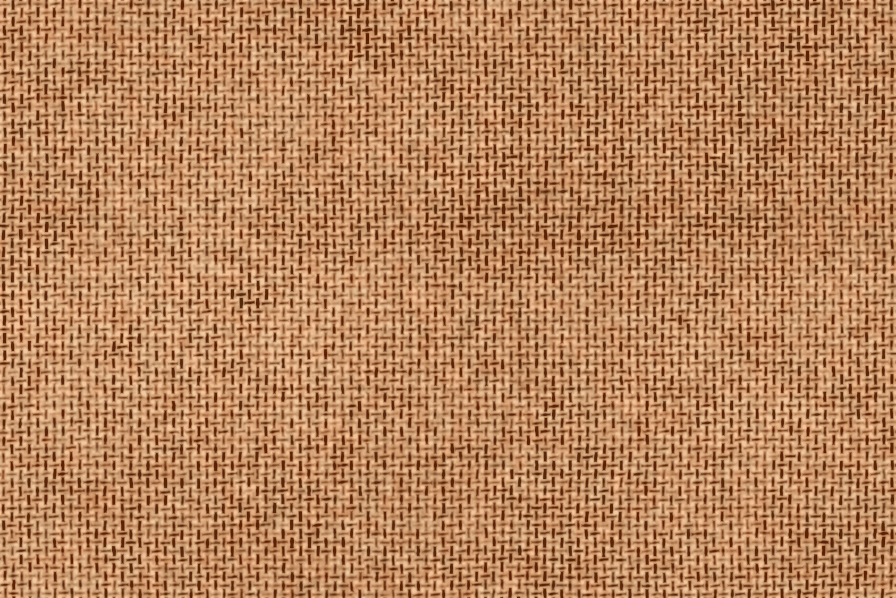
Give the GLSL for this texture, as a WebGL 1 fragment shader.

```glsl
precision highp float;
// Woven-textured tan board: a checkerboard of cells carries dark upright slits
// and softer level grooves in turn, which leaves rounded pale pads between them.
// Layered value noise adds grain, uneven pressing, stains and a few dark slits.

uniform vec2 u_resolution;

#define CELLS vec2(106.0, 70.0)      // two cells per repeat, across and down
#define SLIT_HALF vec2(0.15, 0.56)   // half size of an upright slit, in cells
#define GROOVE_HALF vec2(0.58, 0.13) // half size of a level groove, in cells
#define SLIT_DEPTH 0.70
#define GROOVE_DEPTH 0.44
#define PAD_TONE 0.73
#define PAD_RELIEF 0.09
#define GRAIN 0.55
#define STAIN 0.22
#define DARK vec3(0.35, 0.14, 0.03)
#define TAN vec3(0.74, 0.53, 0.36)
#define PALE vec3(0.95, 0.78, 0.62)

float hash(vec2 p) {
  vec3 q = fract(p.xyx * vec3(0.1031, 0.1030, 0.0973));
  q += dot(q, q.yzx + 33.33);
  return fract((q.x + q.y) * q.z);
}

float noise(vec2 p) {
  vec2 i = floor(p);
  vec2 f = fract(p);
  f = f * f * (3.0 - 2.0 * f);
  return mix(mix(hash(i), hash(i + vec2(1.0, 0.0)), f.x),
             mix(hash(i + vec2(0.0, 1.0)), hash(i + vec2(1.0, 1.0)), f.x), f.y);
}

float fbm(vec2 p) {
  float sum = 0.0;
  float gain = 0.5;
  for (int k = 0; k < 4; k++) {
    sum += gain * noise(p);
    p = p * 2.03 + 17.3;
    gain *= 0.5;
  }
  return sum;
}

// Soft coverage of a slightly rounded bar centred at the origin
float bar(vec2 p, vec2 halfSize, float soft) {
  vec2 d = abs(p) - halfSize;
  float dist = length(max(d, 0.0)) + min(max(d.x, d.y), 0.0);
  return 1.0 - smoothstep(-soft, soft, dist);
}

// Depth of the pressed weave; neighbours are visited since bars overlap cells
float weave(vec2 p, float soft) {
  vec2 base = floor(p);
  float depth = 0.0;
  for (int y = -1; y <= 1; y++) {
    for (int x = -1; x <= 1; x++) {
      vec2 id = base + vec2(float(x), float(y));
      float wear = hash(id + 41.0);
      vec2 jitter = vec2(hash(id + 7.0), hash(id + 83.0)) - 0.5;
      vec2 q = p - id - 0.5 - 0.10 * jitter;
      float tilt = 0.14 * (hash(id + 129.0) - 0.5);
      if (mod(id.x + id.y, 2.0) < 0.5) {
        q.x += tilt * q.y;
        depth = max(depth, SLIT_DEPTH * mix(0.6, 1.25, wear) * bar(q, SLIT_HALF, soft));
      } else {
        q.y += (tilt - 0.08) * q.x;
        depth = max(depth, GROOVE_DEPTH * mix(0.5, 1.3, wear) * bar(q, GROOVE_HALF, soft));
      }
    }
  }
  return depth;
}

void main() {
  vec2 uv = gl_FragCoord.xy / u_resolution;
  vec2 cell = uv * CELLS;
  vec2 cellsPerPixel = CELLS / u_resolution;
  float soft = 0.11 + 0.5 * max(cellsPerPixel.x, cellsPerPixel.y);

  // Uneven pressing bends the rows very slightly
  vec2 bend = vec2(noise(cell * 0.1), noise(cell * 0.1 + 57.0)) - 0.5;
  vec2 p = cell + 0.25 * bend + 200.0;
  float pressure = mix(0.85, 1.2, noise(cell * 0.09 + 31.0));

  // A few clusters are pressed through to charred slits
  float cluster = smoothstep(0.74, 0.92, noise(cell * 0.14 + 140.0));
  pressure += 0.5 * cluster * noise(cell * 0.8 + 210.0);

  // Pads crown at the cell corners, where no bar runs
  vec2 crown = cos(6.28318 * p);
  float relief = PAD_RELIEF * (crown.x + 0.8 * crown.y);

  // Tone: pads, weave, fibre grain and broad stains
  float grain = 0.65 * noise(cell * 2.7 + 11.0) + 0.35 * noise(cell * 1.1 + 71.0) - 0.5;
  float stain = fbm(uv * vec2(3.6, 4.2) + 5.0) - 0.47;
  float band = exp(-pow((uv.y - 0.61 + 0.06 * stain) / 0.07, 2.0));
  float tone = PAD_TONE + relief - pressure * weave(p, soft);
  tone = clamp(tone + GRAIN * grain + STAIN * stain - 0.05 * band, 0.0, 1.0);

  // Colour ramp with patches that lean red or yellow
  vec3 color = mix(DARK, TAN, min(tone * 2.0, 1.0));
  color = mix(color, PALE, max(tone * 2.0 - 1.0, 0.0));
  float hue = noise(cell * 0.7 + 90.0) - 0.5;
  color += hue * vec3(0.02, -0.03, -0.04);
  gl_FragColor = vec4(color, 1.0);
}
```
